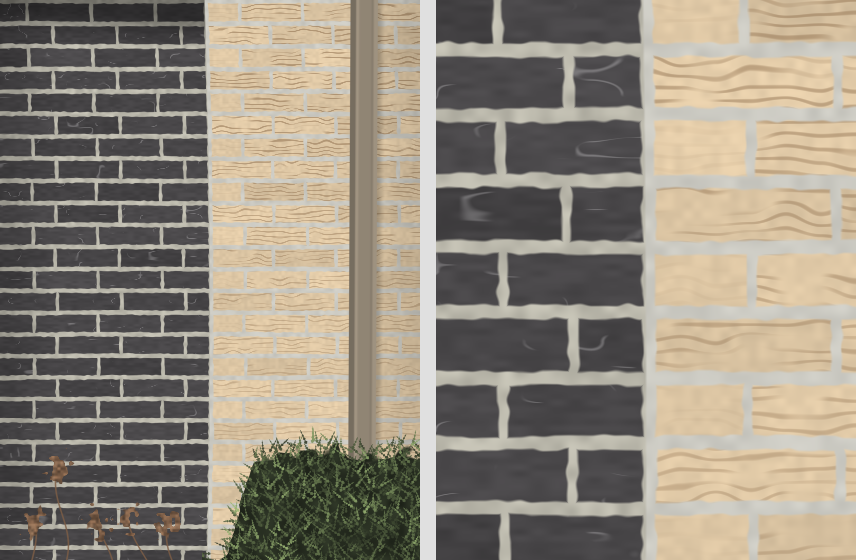
Left: the whole. Right: its middle third, enlarged.
This texture is drawn by a WebGL 1 fragment shader. Its source:

```glsl
precision highp float;
uniform vec2 u_resolution;

#define ROWS 24.61
#define DARK_PITCH 0.1146
#define TAN_PITCH 0.112
#define BED_JOINT 0.0085
#define HEAD_JOINT 0.0062
#define DARK_BRICK vec3(0.285, 0.277, 0.285)
#define TAN_BRICK vec3(0.875, 0.785, 0.650)
#define MORTAR vec3(0.735, 0.725, 0.675)
#define PIPE_COLOR vec3(0.565, 0.520, 0.455)
#define LEAF_DARK vec3(0.150, 0.175, 0.125)
#define LEAF_LIGHT vec3(0.460, 0.540, 0.350)
#define STALK vec3(0.490, 0.365, 0.270)

float hash(vec2 p) {
  vec3 q = fract(p.xyx * 0.1031);
  q += dot(q, q.yzx + 33.33);
  return fract((q.x + q.y) * q.z);
}

float noise(vec2 p) {
  vec2 i = floor(p), f = fract(p);
  f = f * f * (3.0 - 2.0 * f);
  return mix(mix(hash(i), hash(i + vec2(1, 0)), f.x),
             mix(hash(i + vec2(0, 1)), hash(i + vec2(1, 1)), f.x), f.y);
}

// Distance to a segment in x, position along it in y
vec2 segment(vec2 p, vec2 a, vec2 b) {
  vec2 d = b - a;
  float h = clamp(dot(p - a, d) / dot(d, d), 0.0, 1.0);
  return vec2(length(p - a - d * h), h);
}

// Running bond: depth inside the brick in x, brick id in yz
vec3 bond(float fromSeam, float course, float pitch, float offset) {
  float row = floor(course + 0.5);
  float along = (fromSeam - offset + 0.005 * (hash(vec2(row, pitch * 90.0)) - 0.5)) / pitch;
  float side = (0.5 - abs(fract(along) - 0.5)) * pitch - 0.5 * HEAD_JOINT;
  float bed = (0.5 - abs(course - row)) / ROWS - 0.5 * BED_JOINT;
  return vec3(min(min(side, fromSeam), bed), floor(along) + 20.0, row + 5.0);
}

vec3 darkWall(vec2 p, float fromSeam, float course, float soft) {
  float odd = mod(floor(course + 0.5), 2.0);
  vec3 b = bond(fromSeam, course, DARK_PITCH, DARK_PITCH * mix(0.735, 0.37, odd));
  float tone = 0.90 + 0.18 * hash(b.yz) + 0.16 * (noise(p * vec2(90, 260)) - 0.5);
  vec3 face = DARK_BRICK * tone;
  // Pale scratches
  float bend = noise(p * vec2(38, 95) + b.yz * 7.0);
  float scratch = 1.0 - smoothstep(0.0, 0.045, abs(bend - 0.5));
  face += 0.17 * scratch * smoothstep(0.62, 0.85, noise(p * vec2(55, 80) + 31.0));
  vec3 joint = MORTAR * (0.92 + 0.16 * noise(p * 130.0));
  float wear = 0.0022 * (noise(p * 140.0) - 0.5);
  vec3 col = mix(joint, face, smoothstep(-soft, soft, b.x + wear));
  // Shade under the eave and at the left border
  col *= mix(0.62, 1.0, smoothstep(1.0, 0.93, p.y + 0.08 * p.x));
  return col * mix(0.84, 1.0, smoothstep(0.0, 0.12, p.x));
}

vec3 tanWall(vec2 p, float fromSeam, float course, float soft) {
  float odd = mod(floor(course + 0.5), 2.0);
  vec3 b = bond(fromSeam, course, TAN_PITCH, TAN_PITCH * mix(0.5, 0.97, odd));
  vec3 face = TAN_BRICK * (0.95 + 0.09 * hash(b.yz) + 0.07 * (noise(p * 180.0) - 0.5));
  // Wavy grooves, absent from the smooth half bricks by the seam
  float warp = noise(p * vec2(48, 65) + b.yz * 5.0);
  float wave = sin(p.y * 780.0 + 7.0 * warp + 6.0 * hash(b.zy));
  float smoothHalf = (1.0 - odd) * step(fromSeam, TAN_PITCH * 0.5);
  float groove = smoothstep(0.3, 1.0, wave) * smoothstep(0.2, 0.6, noise(p * vec2(32, 110)));
  groove *= mix(0.30, 0.62, smoothstep(0.2, 0.9, p.y)) * (1.0 - 0.85 * smoothHalf);
  face = mix(face, vec3(0.59, 0.47, 0.34), groove);
  vec3 joint = vec3(0.80, 0.795, 0.765) * (0.95 + 0.09 * noise(p * 120.0));
  float wear = 0.002 * (noise(p * 150.0) - 0.5);
  vec3 col = mix(joint, face, smoothstep(-soft, soft, b.x + wear));
  return col * mix(1.0, 0.88, smoothstep(0.62, 0.75, p.x));
}

vec3 addPipe(vec3 col, vec2 p, float soft) {
  float s = (p.x - 0.621 - 0.005 * p.y) / 0.049;
  col *= 1.0 - 0.2 * smoothstep(1.3, 1.0, s) * step(0.5, s);
  float ridge = smoothstep(0.17, 0.23, s);
  float light = mix(0.82, 1.0, ridge) + 0.12 * exp(-pow((s - 0.27) * 18.0, 2.0));
  light += 0.1 * smoothstep(0.82, 0.90, s) - 0.06 * exp(-pow((s - 0.8) * 25.0, 2.0));
  float cover = smoothstep(-soft, soft, (0.5 - abs(s - 0.5)) * 0.049);
  return mix(col, PIPE_COLOR * light, cover);
}

vec3 addWeeds(vec3 col, vec2 p, float soft) {
  for (int i = 0; i < 5; i++) {
    float k = float(i), r = hash(vec2(k, 4.0));
    float tall = exp(-4.0 * (k - 1.0) * (k - 1.0));
    vec2 tip = vec2(0.05 + 0.064 * k, 0.045 + 0.03 * r + 0.115 * tall);
    vec2 q = p - vec2(0.014 * sin(p.y * 26.0 + k), 0.0);
    float stem = segment(q, vec2(tip.x + 0.04 * (r - 0.3), -0.02), tip).x;
    col = mix(col, STALK, 0.85 * smoothstep(soft, -soft, stem - 0.0014));
    // Ragged seed head
    float head = length((q - tip) * vec2(1.0, 0.8)) + 0.035 * (noise(p * 110.0 + k) - 0.5);
    vec3 seed = STALK * (0.65 + 0.7 * noise(p * 190.0));
    col = mix(col, seed, 0.9 * smoothstep(soft, -soft, head - 0.014));
  }
  return col;
}

float crown(float x) {
  return 0.178 * smoothstep(0.385, 0.46, x) + 0.04 * noise(vec2(x * 22.0, 3.0));
}

vec3 addBush(vec3 col, vec2 p, float soft) {
  if (p.x < 0.36 || p.y > 0.29) return col;
  float inside = crown(p.x) - p.y - 0.03 * noise(p * 70.0);
  col = mix(col, LEAF_DARK * (0.75 + 0.5 * noise(p * 60.0)), smoothstep(-soft, 0.006, inside));
  // Layers of needle sprigs, lighter toward the front
  float cellSize = 0.026;
  for (int layer = 0; layer < 7; layer++) {
    float k = float(layer);
    vec2 shift = vec2(0.37, 0.61) * k;
    for (int n = 0; n < 9; n++) {
      float m = float(n);
      vec2 cell = floor(p / cellSize + shift) + vec2(mod(m, 3.0), floor(m / 3.0)) - 1.0;
      vec2 id = cell + 40.0 + k * 17.0;
      vec2 root = (cell + vec2(hash(id), hash(id + 9.3)) - shift) * cellSize;
      float angle = 2.2 * (hash(id + 21.7) - 0.5) - 0.7 * smoothstep(0.52, 0.40, root.x);
      vec2 reach = vec2(sin(angle), cos(angle)) * cellSize * (0.55 + 0.42 * hash(id + 5.1));
      vec2 s = segment(p, root, root + reach);
      float width = 0.0031 * (1.0 - 0.8 * s.y) * (0.65 + 0.35 * sin(s.y * 24.0));
      float cover = smoothstep(soft, -soft, s.x - width) * step(root.y, crown(root.x));
      float lit = (0.25 + 0.11 * k) * (0.35 + 0.65 * hash(id + 2.9));
      lit *= 0.45 + 0.95 * noise(root * 24.0);
      col = mix(col, mix(LEAF_DARK, LEAF_LIGHT, lit * 1.35), cover * 0.9);
    }
  }
  return col;
}

void main() {
  vec2 p = gl_FragCoord.xy / u_resolution * vec2(0.75, 1.0);
  float soft = max(0.0010, 0.75 / u_resolution.y);
  // Courses tighten slightly toward the ground
  float down = 1.0 - p.y;
  float t = down - 0.0221 + 0.0016 * (noise(p * vec2(14, 25)) - 0.5);
  float course = t * ROWS * (1.0 + 0.043 * t);
  float seam = 0.3633 + 0.033 * down - 0.0278 * down * down;
  vec3 left = darkWall(p, seam - p.x, course, soft);
  vec3 right = tanWall(p, p.x - seam - 0.008, course, soft);
  vec3 col = mix(left, right, smoothstep(-soft, soft, p.x - seam - 0.002));
  col = addPipe(col, p, soft);
  col = addWeeds(col, p, soft);
  col = addBush(col, p, soft);
  gl_FragColor = vec4(col, 1.0);
}
```
